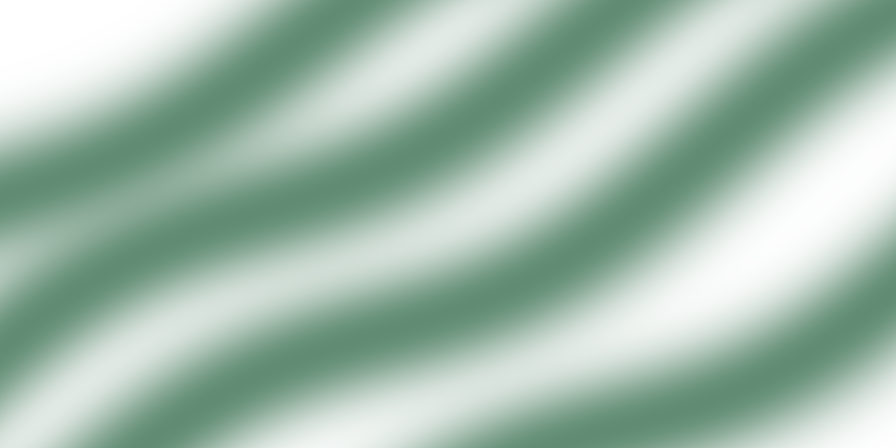
Write a WebGL 1 fragment shader that draws this background.

```glsl
precision highp float;
// Four soft green wavy bands sweeping diagonally across white.
uniform vec2 u_resolution;

// Soft coverage of one band; p is measured from the top left in canvas heights.
float bandCoverage(vec2 p, float i) {
  // Uneven spacing of the bends where each band runs flattest
  float pairTerm = i * (i - 1.0);
  float tripleTerm = pairTerm * (i - 2.0);
  vec2 bend = vec2(-0.026 + 0.599 * i - 0.156 * pairTerm + 0.096 * tripleTerm,
                   0.448 + 0.026 * i + 0.12 * pairTerm - 0.05 * tripleTerm);

  // Centre line: a rising slope with a slight curve and a sine wave
  float x = p.x - bend.x;
  float rise = 0.6 - 0.015 * i;
  float curve = 0.092 - 0.046 * i;
  float centre = bend.y - rise * x + curve * x * x + 0.068 * sin(4.22 * x);
  float slope = -rise + 2.0 * curve * x + 0.287 * cos(4.22 * x);

  // Distance across the band, with a blurred falloff
  float d = abs(p.y - centre) / sqrt(1.0 + slope * slope);
  return exp(-pow(d / 0.128 + 0.0001, 2.2));
}

void main() {
  vec2 p = gl_FragCoord.xy / u_resolution.y;
  p.y = 1.0 - p.y;

  // Neighbouring halos merge into pale green between the bands
  float gap = 1.0;
  for (int i = 0; i < 4; i++) {
    gap *= 1.0 - bandCoverage(p, float(i));
  }

  vec3 green = vec3(0.38, 0.55, 0.45);
  gl_FragColor = vec4(mix(green, vec3(1.0), gap), 1.0);
}
```
